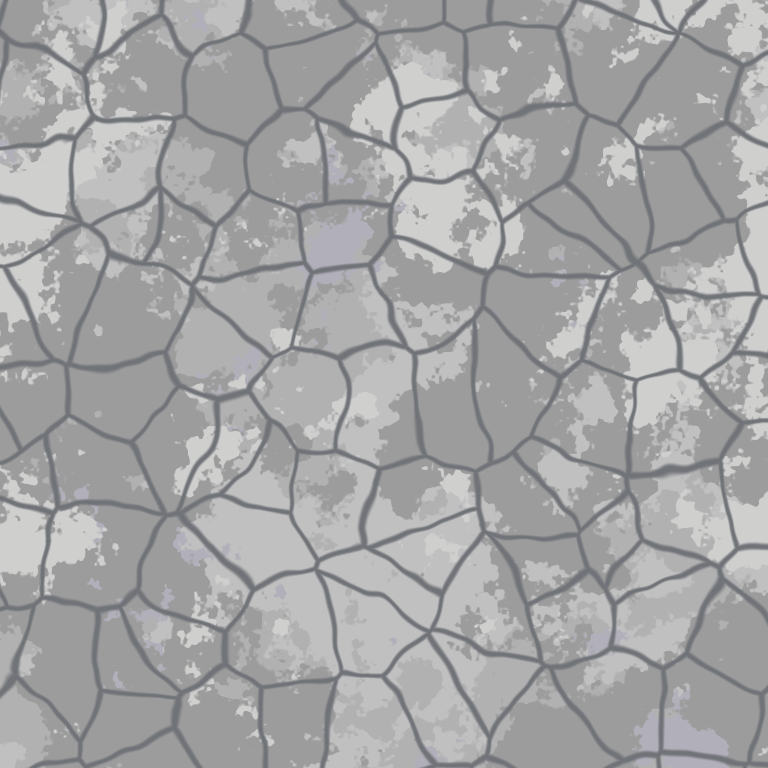
Give the GLSL for this texture, as a WebGL 1 fragment shader.

```glsl
precision highp float;

uniform vec2 u_resolution;

const float CELLS = 9.5;            // stones across the canvas
const float WARP = 0.24;            // bend of the joints, in cells
const float JOINT_CORE = 0.010;     // joint profile, in cells
const float JOINT_EDGE = 0.056;
const float PATCH_SCALE = 7.0;      // coarsest patches across the canvas
const float PATCH_GAIN = 0.70;      // roughness of the patch outlines
const float PATCH_SOFT = 0.014;
const float PALE_LEVEL = 0.520;     // noise thresholds of the layers
const float LIGHT_LEVEL = 0.500;
const float BRIGHT_LEVEL = 0.625;
const float TINT_LEVEL = 0.610;

const vec3 STONE = vec3(0.612, 0.612, 0.612);
const vec3 PALE = vec3(0.695, 0.695, 0.695);
const vec3 LIGHT = vec3(0.752, 0.752, 0.752);
const vec3 BRIGHT = vec3(0.810, 0.812, 0.808);
const vec3 LAVENDER = vec3(0.695, 0.690, 0.730);
const vec3 JOINT = vec3(0.440, 0.450, 0.470);

vec2 hash2(vec2 p) {
  vec3 q = fract(p.xyx * vec3(0.1031, 0.1030, 0.0973));
  q += dot(q, q.yzx + 33.33);
  return fract((q.xx + q.yz) * q.zy);
}

float valueNoise(vec2 p) {
  vec2 i = floor(p);
  vec2 f = fract(p);
  f = f * f * (3.0 - 2.0 * f);
  float low = mix(hash2(i).x, hash2(i + vec2(1.0, 0.0)).x, f.x);
  float high = mix(hash2(i + vec2(0.0, 1.0)).x, hash2(i + vec2(1.0)).x, f.x);
  return mix(low, high, f.y);
}

// Rough fractal noise, normalised to 0..1
float fractalNoise(vec2 p) {
  float sum = 0.0;
  float total = 0.0;
  float amplitude = 1.0;
  for (int octave = 0; octave < 6; octave++) {
    sum += amplitude * valueNoise(p);
    total += amplitude;
    amplitude *= PATCH_GAIN;
    p = mat2(1.6, 1.2, -1.2, 1.6) * p + 17.3;
  }
  return sum / total;
}

// Distance to the nearest border between Voronoi cells
float borderDistance(vec2 p) {
  vec2 cell = floor(p);
  vec2 f = fract(p);
  vec2 nearestCell = vec2(0.0);
  vec2 nearest = vec2(0.0);
  float best = 8.0;
  for (int y = -1; y <= 1; y++) {
    for (int x = -1; x <= 1; x++) {
      vec2 offset = vec2(float(x), float(y));
      vec2 toSeed = offset + hash2(cell + offset) - f;
      float d = dot(toSeed, toSeed);
      if (d < best) {
        best = d;
        nearest = toSeed;
        nearestCell = offset;
      }
    }
  }
  float border = 8.0;
  for (int y = -2; y <= 2; y++) {
    for (int x = -2; x <= 2; x++) {
      vec2 offset = nearestCell + vec2(float(x), float(y));
      vec2 toSeed = offset + hash2(cell + offset) - f;
      vec2 across = toSeed - nearest;
      if (dot(across, across) > 0.00001) {
        border = min(border, dot(0.5 * (nearest + toSeed), normalize(across)));
      }
    }
  }
  return border;
}

float layer(float noise, float level) {
  return smoothstep(level - PATCH_SOFT, level + PATCH_SOFT, noise);
}

void main() {
  vec2 uv = gl_FragCoord.xy / min(u_resolution.x, u_resolution.y);
  vec2 p = uv * PATCH_SCALE;

  // Weathered patches
  float paleMask = layer(fractalNoise(p + 40.0), PALE_LEVEL);
  float lightMask = layer(fractalNoise(p + 91.0), LIGHT_LEVEL);
  float brightMask = layer(fractalNoise(p + 153.0), BRIGHT_LEVEL);
  float tintMask = layer(fractalNoise(p + 211.0), TINT_LEVEL);
  vec3 patchColor = mix(PALE, LIGHT, lightMask);
  patchColor = mix(patchColor, LAVENDER, tintMask);
  vec3 color = mix(STONE, patchColor, paleMask);
  color = mix(color, BRIGHT, brightMask);

  // Gently bent joints
  vec2 q = uv * CELLS + 20.0;
  vec2 bend = vec2(valueNoise(q * 1.5), valueNoise(q * 1.5 + 57.0)) - 0.5;
  bend += 0.3 * (vec2(valueNoise(q * 4.0 + 9.0), valueNoise(q * 4.0 + 83.0)) - 0.5);
  float border = borderDistance(q + WARP * bend);
  color = mix(JOINT, color, smoothstep(JOINT_CORE, JOINT_EDGE, border));

  gl_FragColor = vec4(color, 1.0);
}
```
